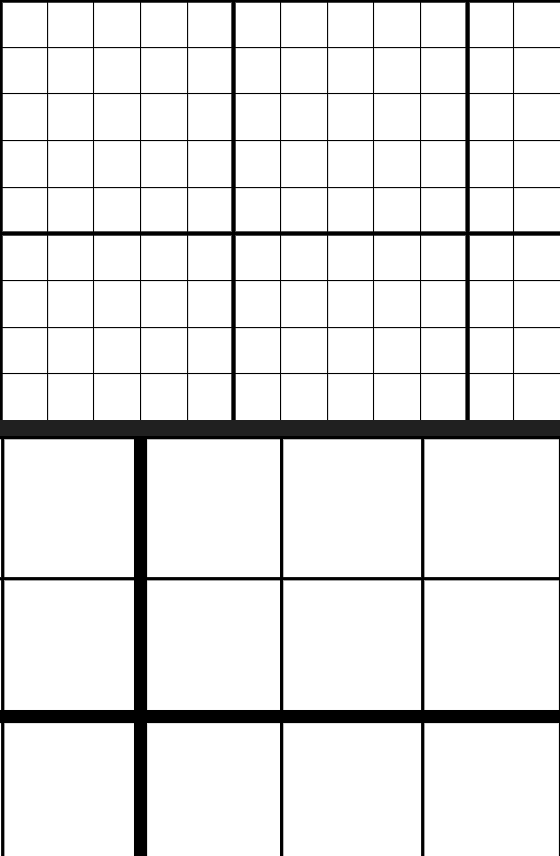
Top, the full canvas; bottom, a detail of the centre.
Reproduce this pattern procedurally as a Shadertoy shader.

```glsl
// Ruled grid paper: black lines on white, twelve cells across and nine down.
// Every fifth line, counted from the upper left corner, is heavier.
// Each axis finds its nearest line and measures the ink covering the pixel.

const float ROWS = 9.0;
const float CELLS_PER_BLOCK = 5.0;

// The canvas height is divided into fine units; all lengths are in these
const float UNITS_HIGH = 384.0;
const float CELL_SIZE = UNITS_HIGH / ROWS;
const float THIN_WIDTH = 1.0;
const float THICK_WIDTH = 4.0;

const vec3 PAPER = vec3(1.0);
const vec3 INK = vec3(0.0);

// Share of a pixel covered by a straight line of the given width
float lineCoverage(float dist, float width, float pixel) {
    return clamp((0.5 * width - dist) / pixel + 0.5, 0.0, 1.0);
}

// Centre of a rule, settled on the middle of a whole unit to keep it crisp
float ruleCentre(float index, float cellSize) {
    return floor(index * cellSize + 0.5) + 0.5;
}

// Ink from the nearest rule along one axis; every blockSize-th rule is thick
float ruleInk(float position, float cellSize, float blockSize, float pixel) {
    float index = floor(position / cellSize + 0.5);
    float blockPhase = mod(index + 0.5, blockSize);
    float width = blockPhase < 1.0 ? THICK_WIDTH : THIN_WIDTH;
    float dist = abs(position - ruleCentre(index, cellSize));
    return lineCoverage(dist, width, pixel);
}

void mainImage(out vec4 fragColor, in vec2 fragCoord) {
    // Position in units, measured from the upper left corner
    float pixel = UNITS_HIGH / iResolution.y;
    vec2 fromTopLeft = vec2(fragCoord.x, iResolution.y - fragCoord.y);
    vec2 position = fromTopLeft * pixel;

    // Vertical and horizontal rules
    float vertical = ruleInk(position.x, CELL_SIZE, CELLS_PER_BLOCK, pixel);
    float horizontal = ruleInk(position.y, CELL_SIZE, CELLS_PER_BLOCK, pixel);
    float ink = max(vertical, horizontal);

    fragColor = vec4(mix(PAPER, INK, ink), 1.0);
}
```
